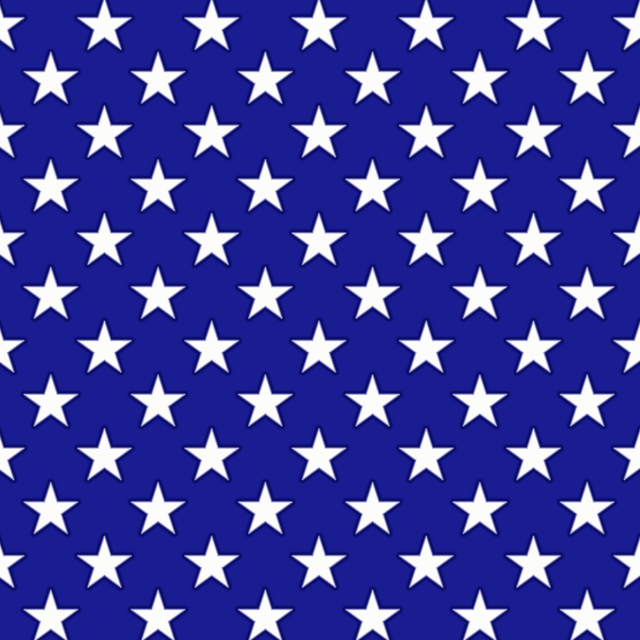
A Shadertoy shader for this pattern:

```glsl
// White five-pointed stars in staggered rows on a deep blue ground.
// Two interleaved grids share one exact star distance; that distance
// drives both the soft star edge and the thin dark rim around it.

#define CELL        vec2(0.1676, 0.1681)  // spacing of one grid
#define FIRST_STAR  vec2(0.0794, 0.0340)  // centre of the lower left star
#define STAR_RADIUS 0.0435
#define INNER_RATIO 0.382                 // notch radius over tip radius
#define EDGE_SOFT   0.0024                // half width of the edge blend
#define EDGE_SHIFT  0.0004
#define RIM_CENTER  0.0036
#define RIM_WIDTH   0.0024
#define GROUND      vec3(0.102, 0.108, 0.570)
#define RIM         vec3(0.035, 0.045, 0.390)
#define STAR        vec3(0.988, 0.988, 0.986)

const float PI = 3.14159;

// Signed distance to an upright star, negative inside
float starDistance(vec2 p) {
    // Fold the plane into half of one point
    float sector = 2.0 * PI / 5.0;
    float angle = mod(atan(p.x, p.y) + 0.5 * sector, sector) - 0.5 * sector;
    vec2 q = length(p) * vec2(sin(abs(angle)), cos(angle));

    // Distance to the edge from tip to notch
    vec2 tip = vec2(0.0, STAR_RADIUS);
    vec2 notch = STAR_RADIUS * INNER_RATIO * vec2(sin(PI / 5.0), cos(PI / 5.0));
    vec2 edge = notch - tip;
    vec2 rel = q - tip;
    float along = clamp(dot(rel, edge) / dot(edge, edge), 0.0, 1.0);
    float side = edge.x * rel.y - edge.y * rel.x;
    return length(rel - edge * along) * sign(side);
}

// Offset from the nearest point of a grid
vec2 gridOffset(vec2 p) {
    return (fract(p / CELL + 0.5) - 0.5) * CELL;
}

void mainImage(out vec4 fragColor, in vec2 fragCoord) {
    vec2 p = fragCoord / iResolution.y - FIRST_STAR;
    float pixel = 1.0 / iResolution.y;

    // Nearest star of the two staggered grids
    float d = min(starDistance(gridOffset(p)),
                  starDistance(gridOffset(p - 0.5 * CELL)));

    // Dark rim just outside the outline
    float rimPos = (d - RIM_CENTER) / RIM_WIDTH;
    vec3 color = mix(GROUND, RIM, exp(-rimPos * rimPos));

    // Star with a soft edge
    float soft = max(EDGE_SOFT, 0.75 * pixel);
    color = mix(color, STAR, 1.0 - smoothstep(-soft, soft, d - EDGE_SHIFT));

    fragColor = vec4(color, 1.0);
}
```
